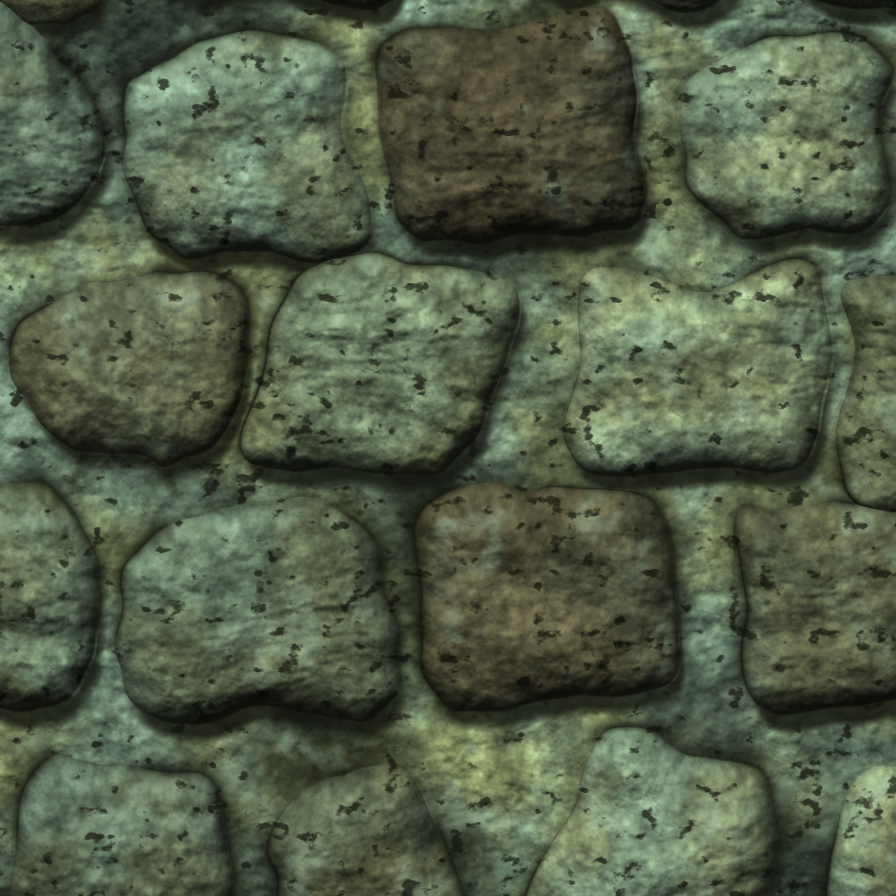
Write a WebGL 2 fragment shader that draws this texture.

```glsl
#version 300 es
precision highp float;
// Old wall of rounded, weathered field stones bedded in mossy mortar.

uniform vec2 u_resolution;
out vec4 fragColor;

const vec2 STONES = vec2(3.1, 3.8);   // stones across and courses up
const vec3 OLIVE = vec3(0.43, 0.47, 0.32);
const vec3 GREY_GREEN = vec3(0.41, 0.50, 0.42);
const vec3 BROWN = vec3(0.34, 0.32, 0.23);
const vec3 PALE = vec3(0.55, 0.65, 0.55);
const vec3 CREVICE = vec3(0.065, 0.07, 0.045);

float hash(vec2 p) {
  vec3 q = fract(p.xyx * vec3(0.1031, 0.1030, 0.0973));
  q += dot(q, q.yzx + 33.33);
  return fract((q.x + q.y) * q.z);
}

float noise(vec2 p) {
  vec2 i = floor(p), f = fract(p);
  f = f * f * (3.0 - 2.0 * f);
  return mix(mix(hash(i), hash(i + vec2(1, 0)), f.x),
             mix(hash(i + vec2(0, 1)), hash(i + vec2(1, 1)), f.x), f.y);
}

float fbm(vec2 p) {
  float sum = 0.0, gain = 0.5;
  for (int i = 0; i < 4; i++) {
    sum += gain * noise(p);
    p = mat2(1.6, 1.2, -1.2, 1.6) * p + 7.3;
    gain *= 0.5;
  }
  return sum / 0.9375;
}

vec2 warp(vec2 p, float scale, float amount) {
  return p + amount * (vec2(noise(p * scale + 3.1), noise(p * scale + 41.7)) - 0.5);
}

float roundedBox(vec2 p, vec2 halfSize, float radius) {
  vec2 q = abs(p) - halfSize + radius;
  return length(max(q, 0.0)) + min(max(q.x, q.y), 0.0) - radius;
}

// Signed distance to the nearest stone in x, its cell in yz.
vec3 nearestStone(vec2 p) {
  p = warp(warp(p, 8.0, 0.06), 26.0, 0.014);
  vec3 nearest = vec3(1.0, 0.0, 0.0);
  float course = floor(p.y * STONES.y + 0.3);
  for (int j = -1; j <= 1; j++) {
    float row = course + float(j);
    float shift = 0.5 * row + 0.4 * hash(vec2(row, 19.0));
    float column = floor(p.x * STONES.x + shift);
    for (int i = -1; i <= 1; i++) {
      vec2 id = vec2(column + float(i), row);
      vec2 jitter = vec2(hash(id + 5.0), hash(id + 11.0)) - 0.5;
      vec2 center = (id + 0.5 - vec2(shift, 0.3) + jitter * vec2(0.22, 0.16)) / STONES;
      vec2 halfSize = mix(vec2(0.108, 0.098), vec2(0.158, 0.128),
                          vec2(hash(id + 23.0), hash(id + 31.0)));
      float turn = 0.45 * (hash(id + 47.0) - 0.5);
      vec2 local = mat2(cos(turn), -sin(turn), sin(turn), cos(turn)) * (p - center);
      float d = roundedBox(local, halfSize, mix(0.04, 0.085, hash(id + 53.0)));
      if (d < nearest.x) nearest = vec3(d, id);
    }
  }
  return nearest;
}

// Domed stones with strata, lumps and fine grit.
float relief(vec2 p) {
  float dome = 0.034 * (1.0 - exp(min(nearestStone(p).x, 0.0) / 0.024));
  float lumps = 0.022 * fbm(warp(p, 6.0, 0.08) * vec2(9.0, 17.0));
  return dome + lumps + 0.005 * fbm(p * 65.0);
}

float shade(vec2 p, vec3 light) {
  float e = 0.003;
  float h = relief(p);
  vec2 slope = vec2(relief(p + vec2(e, 0)) - h, relief(p + vec2(0, e)) - h) / e;
  return max(dot(normalize(vec3(-slope, 1.0)), light), 0.0) / light.z;
}

vec3 stoneColor(vec2 p, vec2 id) {
  float patches = smoothstep(0.3, 0.7, fbm(p * 11.0 + id * 3.0));
  vec3 color = mix(OLIVE, GREY_GREEN, mix(hash(id + 61.0), patches, 0.5));
  float brownness = smoothstep(0.55, 0.95, hash(id + 71.0));
  color = mix(color, BROWN, 0.75 * brownness + 0.2 * (1.0 - patches));
  return color * mix(0.82, 1.18, hash(id + 83.0));
}

vec3 mortarColor(vec2 p) {
  vec3 color = mix(OLIVE, GREY_GREEN, smoothstep(0.3, 0.65, fbm(p * 8.0 + 13.0)));
  return color * mix(0.5, 1.12, smoothstep(0.3, 0.62, fbm(p * 5.0 + 29.0)));
}

void main() {
  vec2 p = gl_FragCoord.xy / u_resolution.y;
  vec3 light = normalize(vec3(-0.22, 0.55, 0.8));
  vec3 stone = nearestStone(p);
  float cover = smoothstep(0.003, -0.003, stone.x);
  vec3 color = mix(mortarColor(p), stoneColor(p, stone.yz), cover);

  // Mottling, pale lichen and small dark pits
  color *= 0.62 + 0.76 * fbm(p * 30.0 + 17.0);
  color *= 0.7 + 0.6 * fbm(p * 110.0);
  color = mix(color, PALE, 0.45 * smoothstep(0.56, 0.78, fbm(p * 24.0 + 91.0)));
  float pits = smoothstep(0.66, 0.8, fbm(p * vec2(55.0, 75.0) + 37.0));
  color = mix(color, CREVICE, 0.7 * pits);

  // Relief light, cast shadow and dark joints
  color *= mix(0.15, 1.0, shade(p, light));
  float caster = nearestStone(p + vec2(-0.007, 0.022)).x;
  float shadow = smoothstep(0.008, -0.012, caster) * (1.0 - cover);
  float jointDepth = mix(0.35, 0.95, smoothstep(0.35, 0.6, noise(p * 9.0 + 57.0)));
  float joint = exp(-abs(stone.x) / mix(0.012, 0.005, cover)) * jointDepth;
  color = mix(color, CREVICE, max(0.8 * shadow, 0.85 * joint));
  fragColor = vec4(clamp(color, 0.0, 1.0), 1.0);
}
```
